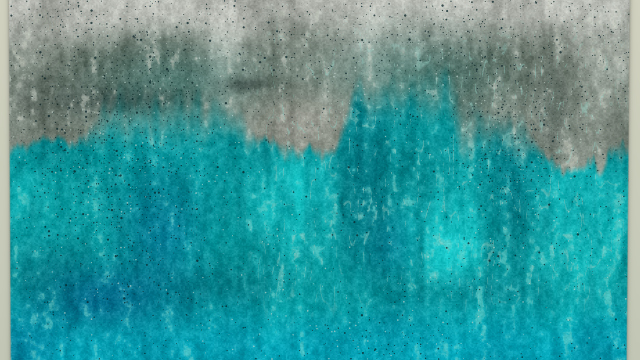
A Shadertoy shader for this background:

```glsl
float hash(vec2 p) {
    vec3 h = fract(vec3(p.xyx) * 0.1031);
    h += dot(h, h.yzx + 33.33);
    return fract((h.x + h.y) * h.z);
}

float noise(vec2 p) {
    vec2 i = floor(p), f = fract(p);
    f = f * f * (3.0 - 2.0 * f);
    return mix(mix(hash(i), hash(i + vec2(1, 0)), f.x),
               mix(hash(i + vec2(0, 1)), hash(i + vec2(1, 1)), f.x), f.y);
}

float fbm(vec2 p) {
    float sum = 0.0, amp = 0.5;
    for (int i = 0; i < 5; i++) {
        sum += amp * noise(p);
        p = mat2(1.6, 0.2, -0.2, 1.9) * p + 17.3;
        amp *= 0.5;
    }
    return sum / 0.97;
}

// Soft elliptical patch of paint
float blob(vec2 p, vec2 center, vec2 radius) {
    vec2 d = (p - center) / radius;
    return exp(-dot(d, d));
}

// Soft interval along one axis
float band(float x, float a, float b, float soft) {
    return smoothstep(a - soft, a + soft, x) * (1.0 - smoothstep(b - soft, b + soft, x));
}

// One randomly sized dot per occupied grid cell
float specks(vec2 q, float scale, float density, float pixel) {
    vec2 g = q * scale, id = floor(g);
    vec2 center = 0.3 + 0.4 * vec2(hash(id + 3.1), hash(id + 8.7));
    float radius = mix(0.08, 0.28, pow(hash(id + 5.9), 2.0));
    float aa = pixel * scale * 0.6;
    float d = length(fract(g) - center);
    return (1.0 - smoothstep(radius - aa, radius + aa, d)) * step(hash(id + 1.7), density);
}

// Lower limit of the grey wash across the width
float washLine(float x) {
    return 0.58 + 0.09 * band(x, 0.15, 0.385, 0.035)
         + 0.15 * band(x, 0.54, 0.71, 0.018)
         + 0.05 * band(x, 0.71, 0.83, 0.03)
         - 0.03 * band(x, 0.84, 1.1, 0.03);
}

vec3 greyWash(vec2 p, float cloud, float streak) {
    vec3 col = mix(vec3(0.49, 0.53, 0.49), vec3(0.70, 0.71, 0.68), smoothstep(0.76, 1.02, p.y + 0.25 * (cloud - 0.5)));
    float teal = blob(p, vec2(0.27, 0.76), vec2(0.13, 0.11)) + blob(p, vec2(0.65, 0.78), vec2(0.13, 0.12));
    col = mix(col, vec3(0.27, 0.48, 0.45), 0.7 * min(teal, 1.0));
    col = mix(col, vec3(0.62, 0.62, 0.58), 0.8 * blob(p, vec2(0.47, 0.66), vec2(0.09, 0.09)));
    col = mix(col, vec3(0.58, 0.62, 0.58), 0.6 * blob(p, vec2(0.95, 0.72), vec2(0.06, 0.22)));
    float dark = blob(p, vec2(0.20, 0.72), vec2(0.09, 0.035)) + blob(p, vec2(0.39, 0.765), vec2(0.04, 0.02))
               + 0.5 * blob(p, vec2(0.08, 0.73), vec2(0.08, 0.07))
               + 0.7 * blob(p, vec2(0.865, 0.70), vec2(0.025, 0.13));
    col = mix(col, vec3(0.20, 0.26, 0.24), min(dark, 1.0) * (0.3 + 0.6 * cloud));
    return col + 0.24 * (cloud - 0.5) + 0.20 * (streak - 0.5);
}

vec3 tealWash(vec2 p, float cloud, float streak, float light) {
    vec3 col = mix(vec3(0.04, 0.58, 0.60), vec3(0.09, 0.73, 0.74), clamp(light * (0.5 + streak), 0.0, 1.0));
    float deep = blob(p, vec2(0.57, 0.48), vec2(0.045, 0.25)) + 0.8 * blob(p, vec2(0.80, 0.48), vec2(0.035, 0.22))
               + 0.7 * blob(p, vec2(0.34, 0.20), vec2(0.10, 0.06)) + 0.6 * blob(p, vec2(0.75, 0.19), vec2(0.12, 0.05))
               + 0.7 * blob(p, vec2(0.08, 0.24), vec2(0.09, 0.10));
    col = mix(col, vec3(0.02, 0.43, 0.48), min(deep, 1.0) * (0.3 + 0.7 * cloud));
    col = mix(col, vec3(0.01, 0.63, 0.73), 0.7 * (1.0 - smoothstep(0.03, 0.22, p.y + 0.1 * (cloud - 0.5))));
    float blue = blob(p, vec2(0.16, 0.17), vec2(0.10, 0.08)) + 0.7 * blob(p, vec2(0.25, 0.36), vec2(0.06, 0.16))
               + 0.6 * blob(p, vec2(0.03, 0.03), vec2(0.05, 0.09)) + 0.4 * blob(p, vec2(0.61, 0.32), vec2(0.04, 0.09));
    col = mix(col, vec3(0.01, 0.38, 0.52), min(blue, 1.0) * (0.35 + 0.7 * cloud));
    return col + vec3(0.05, 0.20, 0.19) * (cloud - 0.5) + vec3(0.10, 0.19, 0.18) * (streak - 0.5);
}

void mainImage(out vec4 fragColor, in vec2 fragCoord) {
    vec2 p = fragCoord / iResolution.xy;
    vec2 q = p * vec2(16.0 / 9.0, 1.0);
    float pixel = 1.0 / iResolution.y;
    float cloud = fbm(q * vec2(8.0, 6.0));
    float streak = fbm(q * vec2(42.0, 7.0) + 31.0);
    float grit = fbm(q * vec2(75.0, 55.0) + 9.0);

    // Two washes meeting along a ragged line
    float light = blob(p, vec2(0.47, 0.42), vec2(0.065, 0.18)) + 0.8 * blob(p, vec2(0.71, 0.33), vec2(0.07, 0.18))
                + 0.9 * blob(p, vec2(0.91, 0.36), vec2(0.08, 0.20)) + 0.5 * blob(p, vec2(0.08, 0.50), vec2(0.09, 0.09));
    float soft = mix(0.02, 0.085, band(p.x, 0.14, 0.39, 0.03) + band(p.x, 0.54, 0.83, 0.03));
    float rise = p.y - washLine(p.x) + 0.10 * (cloud - 0.5) + 0.10 * (streak - 0.5);
    float grey = smoothstep(-soft, soft, rise);
    vec3 col = mix(tealWash(p, cloud, streak, light), greyWash(p, cloud, streak), grey);

    // Scraped flakes and thin drips
    float flakes = smoothstep(0.61, 0.73, 0.5 * grit + 0.5 * streak + 0.05 * min(light, 1.0));
    col = mix(col, mix(vec3(0.38, 0.74, 0.71), vec3(0.69, 0.71, 0.67), grey), 0.5 * flakes);
    float vein = abs(noise(q * vec2(55.0, 13.0) + 2.0 * cloud) - 0.5);
    float dripZone = band(p.x, 0.40, 0.97, 0.05) * band(p.y, 0.15, 0.90, 0.10);
    col = mix(col, vec3(0.52, 0.74, 0.70), 0.45 * dripZone * (1.0 - smoothstep(0.01, 0.06, vein)) * smoothstep(0.45, 0.62, grit));
    col += 0.18 * (grit - 0.5) + 0.08 * (noise(q * 260.0) - 0.5);

    // Dark and pale spatter
    float cluster = blob(p, vec2(0.18, 0.55), vec2(0.11, 0.28)) + blob(p, vec2(0.80, 0.58), vec2(0.08, 0.18))
                  + 0.6 * blob(p, vec2(0.60, 0.06), vec2(0.07, 0.06)) + 0.4 * smoothstep(0.6, 0.95, p.y);
    float ink = max(specks(q, 85.0, 0.02 + 0.18 * cluster, pixel), specks(q + 4.3, 140.0, 0.03 + 0.17 * cluster, pixel));
    col = mix(col, vec3(0.04, 0.14, 0.16), 0.75 * ink);
    float pale = specks(q + 7.7, 120.0, 0.03 + 0.07 * cluster, pixel);
    col = mix(col, vec3(0.76, 0.83, 0.80), 0.65 * pale);

    // Pale wall beside the slightly tapered panel
    float inset = min(p.x - mix(0.017, 0.014, p.y), mix(0.979, 0.984, p.y) - p.x) * 16.0 / 9.0;
    vec3 wall = mix(vec3(0.76, 0.78, 0.71), vec3(0.82, 0.82, 0.75), p.y);
    wall *= 1.0 - 0.25 * exp(220.0 * min(inset, 0.0));
    col = mix(wall, clamp(col, 0.0, 1.0), smoothstep(-pixel, pixel, inset));
    fragColor = vec4(col, 1.0);
}
```
